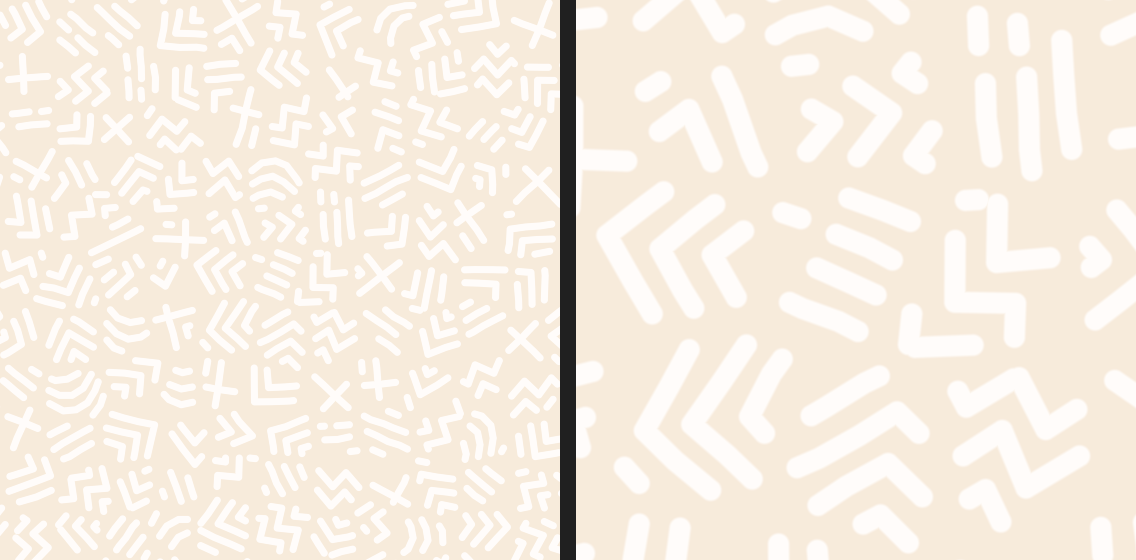
Left, the full canvas; right, a detail of the centre.
Reproduce this pattern procedurally as a three.js fragment shader.

```glsl
// Scattered hand-drawn white strokes (bars, chevrons, zigzags, arcs, crosses) on cream.
#define CELLS 11.0        // motifs across the canvas
#define JITTER 0.66       // irregularity of motif centres
#define RADIUS 0.0063     // half stroke width
#define GAP 0.0115        // clear space between motifs
#define PITCH 0.0242      // distance between parallel strokes
#define MIN_LENGTH 0.007  // shorter remnants are dropped
#define WOBBLE 0.0032     // unevenness of the hand
#define SOFTNESS 0.0011   // edge smoothing
#define GROUND vec3(0.97, 0.92, 0.86)
#define STROKE vec3(1.0, 0.99, 0.98)

varying vec2 vUv;

// Half-planes bounding the current motif: xy = normal, z = limit
vec3 bounds[25];

float hash(vec2 p) {
  vec3 q = fract(vec3(p.xyx) * vec3(0.1031, 0.1030, 0.0973));
  q += dot(q, q.yzx + 33.33);
  return fract((q.x + q.y) * q.z);
}

vec2 hash2(vec2 p) {
  return vec2(hash(p + 17.3), hash(p + 71.9));
}

vec2 siteOf(vec2 cell) {
  return (cell + 0.5 + JITTER * (hash2(cell + 50.0) - 0.5)) / CELLS;
}

// Distance to segment ab after trimming it to the motif bounds
float trimmedSegment(vec2 p, vec2 a, vec2 b) {
  vec2 ab = b - a;
  float t = dot(p - a, ab) / dot(ab, ab);
  if (length(p - a - ab * clamp(t, 0.0, 1.0)) > RADIUS + SOFTNESS) return 1.0;
  float lo = 0.0, hi = 1.0;
  for (int i = 0; i < 25; i++) {
    float roomA = bounds[i].z - dot(bounds[i].xy, a);
    float roomB = bounds[i].z - dot(bounds[i].xy, b);
    if (roomA < 0.0 && roomB < 0.0) return 1.0;
    if (roomA < 0.0) lo = max(lo, roomA / (roomA - roomB));
    else if (roomB < 0.0) hi = min(hi, roomA / (roomA - roomB));
  }
  if ((hi - lo) * length(ab) < MIN_LENGTH) return 1.0;
  return length(p - a - ab * clamp(t, lo, hi));
}

// Vertex j of stroke k in a motif: kind picks the profile
vec2 vertex(float kind, float j, float k, float slope, vec2 cell) {
  float x = j * 0.0215;
  float row = k * PITCH;
  float steep = sqrt(1.0 + slope * slope);
  float y = row;                                              // bars
  if (kind > 0.86) {                                          // crosses
    y = sign(k) * (abs(x) + (abs(k) - 1.0) * PITCH * 1.5);
  } else if (kind > 0.76) {                                   // arcs
    y = row * 1.15 - 13.0 * x * x;
  } else if (kind > 0.57) {                                   // zigzags
    x *= 1.15;
    y = row * 1.5 + 0.027 * (mod(j + 8.0, 2.0) - 0.5);
  } else if (kind > 0.25) {                                   // chevrons
    y = row * steep - slope * abs(x);
  }
  vec2 shake = hash2(cell * 7.0 + vec2(j * 3.1, k * 5.7) + 90.0) - 0.5;
  if (kind > 0.86 && j == 0.0) shake *= 0.0;
  return vec2(x, y) + WOBBLE * shake;
}

void main() {
  // Nearest motif centre
  vec2 base = floor(vUv * CELLS);
  vec2 cell = base;
  float nearest = 9.0;
  for (int i = 0; i < 25; i++) {
    vec2 c = base + vec2(mod(float(i), 5.0), floor(float(i) / 5.0)) - 2.0;
    float d = length(vUv - siteOf(c));
    if (d < nearest) { nearest = d; cell = c; }
  }
  vec2 site = siteOf(cell);

  // Motif frame: random turn, slight offset
  float turn = 6.2832 * hash(cell + 31.0);
  mat2 spin = mat2(cos(turn), sin(turn), -sin(turn), cos(turn));
  float kind = hash(cell + 113.0);
  float slope = mix(0.65, 1.25, hash(cell + 207.0));
  vec2 shift = 0.018 * (hash2(cell + 301.0) - 0.5);

  // Borders shared with the neighbours, inset by stroke and gap
  for (int i = 0; i < 25; i++) {
    vec2 c = vec2(mod(float(i), 5.0), floor(float(i) / 5.0)) - 2.0;
    vec2 toward = siteOf(cell + c) - site;
    float len = length(toward);
    bounds[i] = vec3(0.0, 0.0, 1.0);
    if (len > 0.0001) bounds[i] = vec3(toward / len, 0.5 * len - RADIUS - 0.5 * GAP);
  }

  // Strokes of the motif
  float dist = 1.0;
  vec2 p = vUv - site;
  for (int row = -2; row <= 2; row++) {
    float k = float(row);
    if (kind > 0.86 && row == 0) continue;
    float breakAt = floor(hash(cell * 3.0 + k + 411.0) * 6.0) - 2.0;
    for (int part = -3; part < 3; part++) {
      float j = float(part);
      if (kind < 0.25 && j == breakAt) continue;              // split bars into dashes
      vec2 a = spin * (vertex(kind, j, k, slope, cell) + shift);
      vec2 b = spin * (vertex(kind, j + 1.0, k, slope, cell) + shift);
      dist = min(dist, trimmedSegment(p, a, b));
    }
  }

  float ink = 1.0 - smoothstep(-SOFTNESS, SOFTNESS, dist - RADIUS);
  gl_FragColor = vec4(mix(GROUND, STROKE, ink), 1.0);
}
```
